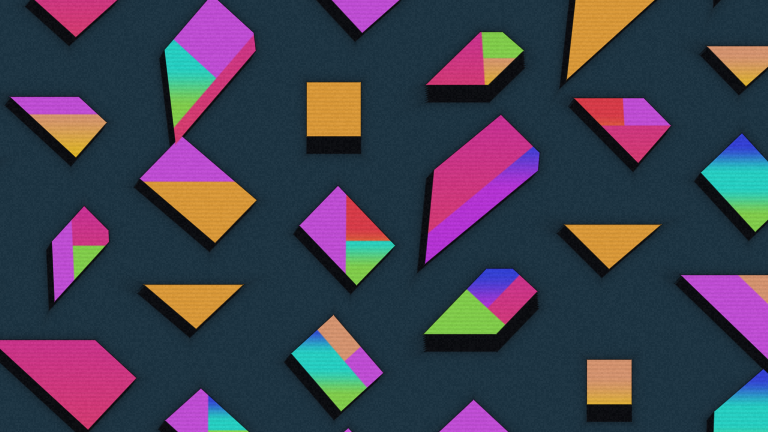
A WebGL 1 fragment shader for this pattern:

```glsl
precision highp float;
// Scattered faceted paper polygons with bright gradients and hard shadows on dark teal.
uniform vec2 u_resolution;

const vec2 CELL = vec2(0.32, 0.29);
const float OPEN = 9.0; // limit that never cuts

vec2 hash2(vec2 p) {
  vec3 q = fract(p.xyx * vec3(0.1031, 0.1030, 0.0973));
  q += dot(q, q.yzx + 33.33);
  return fract((q.xx + q.yz) * q.zy);
}

float maxPart(vec4 v) { return max(max(v.x, v.y), max(v.z, v.w)); }

// Convex polygon: box limits are E, N, W, S; diagonal limits are NE, NW, SW, SE.
float polygon(vec2 p, vec4 box, vec4 diag) {
  vec2 q = vec2(p.x + p.y, p.y - p.x) * 0.7071;
  return max(maxPart(vec4(p, -p) - box), maxPart(vec4(q, -q) - diag));
}

void chooseShape(float kind, out vec4 box, out vec4 diag) {
  box = diag = vec4(OPEN);
  if (kind < 0.5) diag = vec4(0.7);                                // diamond
  else if (kind < 1.5) diag = vec4(0.6, 0.9, 0.6, 0.9);            // tilted rectangle
  else if (kind < 2.5) box = vec4(0.58);                           // square
  else if (kind < 3.5) {                                           // triangle, point down
    box.y = 0.35; diag.zw = vec2(0.5);
  } else if (kind < 4.5) {                                         // parallelogram
    box.yw = vec2(0.7, 0.6); diag = vec4(0.85, 0.5, OPEN, 0.5);
  } else if (kind < 5.5) {                                         // house
    box.xw = vec2(0.65, 0.7); diag = vec4(0.7, 0.7, 0.6, OPEN);
  } else if (kind < 6.5) {                                         // long hexagon
    box.xz = vec2(0.7); diag = vec4(0.78, 0.6, OPEN, 0.4);
  } else {                                                         // flat-topped kite
    box.y = 0.5; diag = vec4(0.65, OPEN, 0.45, 0.75);
  }
}

// Gradient of one facet; t runs from its bottom to its top.
vec3 facetColour(float pick, float t) {
  vec3 green = vec3(0.50, 0.79, 0.29), cyan = vec3(0.15, 0.80, 0.75);
  vec3 blue = vec3(0.20, 0.25, 0.82), violet = vec3(0.74, 0.30, 0.82);
  if (pick < 0.13) return mix(vec3(0.86, 0.70, 0.15), vec3(0.82, 0.57, 0.43), smoothstep(0.0, 0.6, t));
  if (pick < 0.22) return vec3(0.84, 0.59, 0.22);
  if (pick < 0.30) return green;
  if (pick < 0.45) return mix(mix(green, cyan, smoothstep(0.1, 0.45, t)), blue, smoothstep(0.6, 0.95, t));
  if (pick < 0.52) return mix(vec3(0.86, 0.55, 0.16), vec3(0.83, 0.23, 0.28), smoothstep(0.25, 0.6, t));
  if (pick < 0.72) return mix(vec3(0.82, 0.23, 0.43), vec3(0.77, 0.19, 0.57), t);
  if (pick < 0.92) return violet;
  return mix(vec3(0.70, 0.20, 0.82), blue, smoothstep(0.4, 0.85, t));
}

void main() {
  vec2 uv = gl_FragCoord.xy / u_resolution.y;
  float px = 1.0 / u_resolution.y;
  vec3 paper = vec3(0.0);
  float cover = 0.0, shadow = 0.0;

  // Staggered, jittered cells with one polygon each
  for (int i = -1; i <= 1; i++) {
    for (int j = -1; j <= 1; j++) {
      float column = floor(uv.x / CELL.x) + float(i);
      float shift = 0.5 * mod(column, 2.0);
      vec2 cell = vec2(column, floor(uv.y / CELL.y - shift) + float(j));
      vec2 ha = hash2(cell + 17.0), hb = hash2(cell + 53.7);
      vec2 hc = hash2(cell + 91.3), hd = hash2(cell + 137.1), he = hash2(cell + 211.9);

      float big = 1.0 - step(0.5, mod(cell.x + 2.0 * cell.y, 5.0));
      float kind = floor(mix(ha.x * 8.0, 4.0 + ha.x * 4.0, big));
      float size = mix(mix(0.085, 0.12, ha.y), 0.155, big);
      vec2 centre = (cell + vec2(0.5, 0.5 + shift)) * CELL + (hb - 0.5) * mix(0.07, 0.02, big);
      vec2 p = (uv - centre) / size;
      bool square = abs(kind - 2.0) < 0.5;
      bool plain = square || abs(kind - 3.0) < 0.5;
      if (!square) p.x = p.x * mix(0.85, 1.08, hc.x) + (hc.y - 0.5) * 0.25 * p.y;

      vec4 box, diag;
      chooseShape(kind, box, diag);
      float d = polygon(p, box, diag) * size;

      // Swept shadow, deeper below flat bottoms
      vec2 drop = box.w < 1.0 ? vec2(0.0, -0.04) : vec2(-0.014, -0.02);
      float swept = d;
      for (int k = 1; k <= 8; k++)
        swept = min(swept, polygon(p - drop / size * float(k) / 8.0, box, diag) * size);
      float halo = 0.35 * exp(-max(swept, 0.0) * 110.0);
      shadow = max(shadow, max(halo, 1.0 - smoothstep(-px, 1.5 * px, swept)));

      // Two straight cuts divide the larger shapes into facets
      float t = clamp(p.y * 0.55 + 0.5, 0.0, 1.0);
      vec3 colour = facetColour(plain ? hd.x * 0.3 : hd.x, t);
      if (!plain && he.x > 0.25) {
        float angle = floor(hd.y * 4.0) * 0.7854;
        vec2 normal = vec2(cos(angle), sin(angle));
        float cutA = dot(p, normal) + (hb.x - 0.5) * 0.5;
        float cutB = dot(p, vec2(-normal.y, normal.x)) + (hb.y - 0.5) * 0.4;
        float blur = px / size;
        vec3 second = facetColour(fract(hd.x + 0.22 + 0.5 * he.y), t);
        vec3 third = facetColour(fract(hd.x + 0.45 + 0.4 * hc.x), t);
        if (he.x > 0.55) second = mix(second, third, smoothstep(-blur, blur, cutB));
        colour = mix(colour, second, smoothstep(-blur, blur, cutA));
      }
      float inside = 1.0 - smoothstep(-px, px, d);
      paper = mix(paper, colour, inside);
      cover = max(cover, inside);
    }
  }

  // Woven lines on the paper, fine grain everywhere
  paper *= 1.0 + 0.03 * sin(uv.y * 680.0);
  vec3 ground = mix(vec3(0.115, 0.205, 0.26), vec3(0.045, 0.05, 0.065), shadow);
  vec3 colour = mix(ground, paper, cover);
  colour += (hash2(floor(uv * 288.0)).x - 0.5) * 0.03;
  gl_FragColor = vec4(colour, 1.0);
}
```
